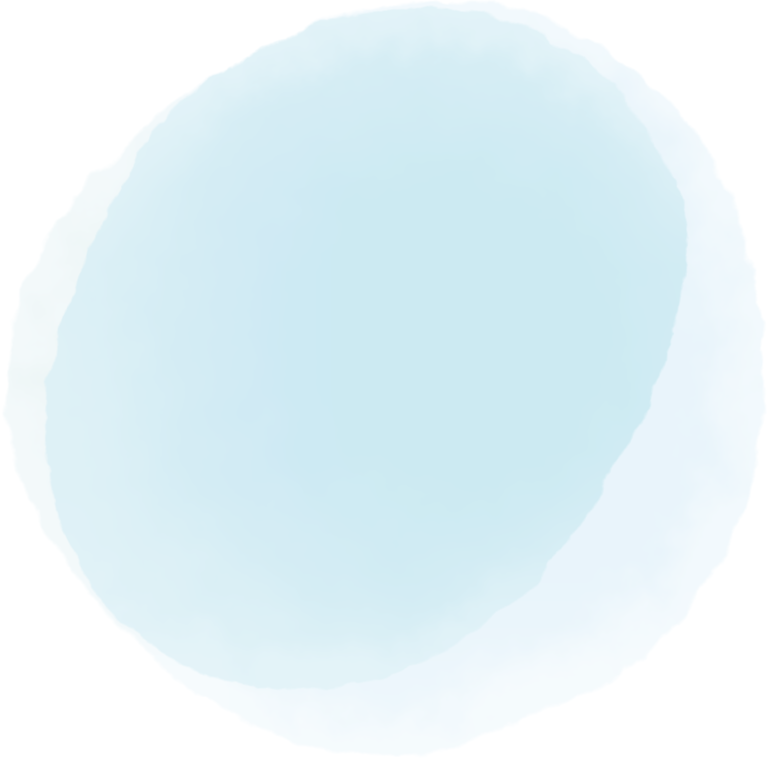
Write a WebGL 1 fragment shader that draws this background.

```glsl
precision highp float;

// A round watercolour stain on white paper: a pale outer wash with a bluer wash
// laid over it. Each outline is a smooth polar curve roughened by noise, and
// layered noise gives the pigment its blotches and soft fades.

uniform vec2 u_resolution;

float hash(vec2 p) {
  return fract(sin(dot(p, vec2(127.1, 311.7))) * 43758.545);
}

float noise(vec2 p) {
  vec2 i = floor(p), f = fract(p);
  f = f * f * (3.0 - 2.0 * f);
  return mix(mix(hash(i), hash(i + vec2(1.0, 0.0)), f.x),
             mix(hash(i + vec2(0.0, 1.0)), hash(i + vec2(1.0, 1.0)), f.x), f.y);
}

float fbm(vec2 p) {
  float sum = 0.0, amp = 0.5;
  for (int i = 0; i < 5; i++) {
    sum += amp * noise(p);
    p = mat2(1.6, 1.2, -1.2, 1.6) * p + 7.3;
    amp *= 0.5;
  }
  return sum;
}

// Cubic (Catmull-Rom) weight of a control point at distance d
float cubicWeight(float d) {
  if (d < 1.0) return (1.5 * d - 2.5) * d * d + 1.0;
  if (d < 2.0) return ((-0.5 * d + 2.5) * d - 4.0) * d + 2.0;
  return 0.0;
}

// Depth inside a closed outline given by 16 radii, counterclockwise from the right
float outlineDepth(vec2 p, mat4 radii) {
  float turn = atan(p.y, p.x) * 16.0 / 6.28319;
  float radius = 0.0;
  for (int i = 0; i < 4; i++) {
    for (int j = 0; j < 4; j++) {
      float away = abs(mod(turn - float(i * 4 + j) + 8.0, 16.0) - 8.0);
      radius += radii[i][j] * cubicWeight(away);
    }
  }
  return radius - length(p);
}

void main() {
  vec2 p = (gl_FragCoord.xy - 0.5 * u_resolution) / u_resolution.x;
  float pixel = 1.0 / u_resolution.x;

  // Torn paper edge, fine pigment grain and broad blotches
  float rough = (fbm(p * 26.0 + 3.0) - 0.48) * 0.025;
  float grain = fbm(p * 22.0 + 40.0) - 0.48;
  float cloud = fbm(p * 8.0 + 15.0) - 0.48;

  float outer = rough + outlineDepth(p, mat4(
    0.496, 0.509, 0.524, 0.516, 0.490, 0.461, 0.453, 0.480,
    0.495, 0.482, 0.470, 0.478, 0.491, 0.477, 0.495, 0.499));
  float inner = rough * 0.8 + outlineDepth(p - vec2(-0.018, 0.040), mat4(
    0.391, 0.444, 0.465, 0.465, 0.441, 0.418, 0.398, 0.387,
    0.413, 0.449, 0.479, 0.466, 0.430, 0.388, 0.362, 0.354));

  // Outer wash: cool on the right, faintly green on the left, fading to its rim
  vec3 paleWash = mix(vec3(0.925, 0.960, 0.960), vec3(0.912, 0.958, 0.984),
                      smoothstep(-0.4, -0.1, p.x));
  float rimFade = 1.0 - smoothstep(0.0, 0.11, outer + grain * 0.10 + cloud * 0.05);
  float lowFade = smoothstep(-0.22, -0.46, p.y);
  paleWash = mix(paleWash, vec3(0.968, 0.986, 0.994),
                 clamp(rimFade * 0.65 + lowFade * 0.35, 0.0, 0.9));

  // Inner wash: deepest right of centre, lighter toward top, left and bottom
  float reach = length(p - vec2(0.08, 0.06)) + cloud * 0.09 + grain * 0.05;
  vec3 blueWash = mix(vec3(0.800, 0.918, 0.949), vec3(0.825, 0.925, 0.955),
                      smoothstep(0.18, 0.34, reach));
  blueWash = mix(blueWash, vec3(0.870, 0.944, 0.966), smoothstep(0.30, 0.51, reach));
  float coolSide = smoothstep(0.0, -0.18, p.x) * smoothstep(-0.38, -0.12, p.y);
  blueWash += vec3(0.004, -0.003, 0.006) * coolSide * (1.0 - smoothstep(0.2, 0.42, reach));

  // Thinner pigment in patches along the upper and lower rims
  float thinRim = 1.0 - smoothstep(0.0, 0.08, inner + grain * 0.10);
  float thinSide = smoothstep(0.12, 0.40, abs(p.y - 0.02));
  blueWash = mix(blueWash, vec3(0.905, 0.960, 0.978), thinRim * thinSide * 0.65);

  // Lay both washes on the paper
  float outerMask = smoothstep(-pixel, 0.004 + pixel, outer);
  float innerMask = smoothstep(-pixel, 0.002 + pixel, inner);
  vec3 color = mix(paleWash, blueWash, innerMask);
  color = mix(vec3(1.0), color, outerMask);
  gl_FragColor = vec4(color, 1.0);
}
```
